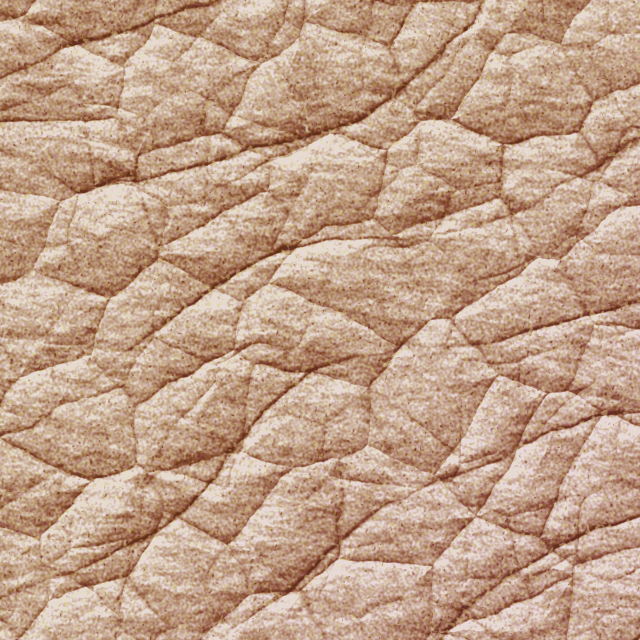
This texture is drawn by a three.js fragment shader. Its source:

```glsl
// Grained tan leather: domed cells split by long slanting creases, thin folds and pores.
#define SLANT 0.46                    // direction of the long creases, radians
#define LONG_LINES 4.8                // long creases across the canvas
#define CELL_SCALE vec2(5.9, 6.7)     // main cells along and across the slant
#define FOLD_SCALE 8.5                // thin crossing folds
#define RELIEF 0.76                   // strength of the shading
#define GRAIN 0.56                    // strength of the fine grain
#define LIGHT_DIR vec2(-0.35, 0.937)
#define CREASE_COLOR vec3(0.38, 0.18, 0.10)
#define BROWN vec3(0.54, 0.31, 0.20)
#define TAN vec3(0.72, 0.575, 0.455)
#define PALE vec3(0.88, 0.82, 0.765)

varying vec2 vUv;

vec2 hash2(vec2 p) {
  vec3 a = fract(p.xyx * vec3(0.1031, 0.1030, 0.0973));
  a += dot(a, a.yzx + 33.33);
  return fract((a.xx + a.yz) * a.zy);
}

float corner(vec2 i, vec2 f, vec2 o) {
  return dot(hash2(i + o) * 2.0 - 1.0, f - o);
}

// Gradient noise, about -0.7 to 0.7
float noise(vec2 p) {
  vec2 i = floor(p), f = p - i;
  vec2 u = f * f * f * (f * (f * 6.0 - 15.0) + 10.0);
  return mix(mix(corner(i, f, vec2(0.0)), corner(i, f, vec2(1.0, 0.0)), u.x),
             mix(corner(i, f, vec2(0.0, 1.0)), corner(i, f, vec2(1.0)), u.x), u.y);
}

vec2 seedPoint(vec2 cell) {
  return 0.08 + 0.84 * hash2(cell);
}

// Distance to the nearest Voronoi border, in cell units
float cellEdge(vec2 p) {
  vec2 i = floor(p), f = p - i, home = vec2(0.0), homeCell = vec2(0.0);
  float best = 9.0, edge = 9.0;
  for (int y = -1; y <= 1; y++)
  for (int x = -1; x <= 1; x++) {
    vec2 g = vec2(float(x), float(y));
    vec2 r = g + seedPoint(i + g) - f;
    if (dot(r, r) < best) { best = dot(r, r); home = r; homeCell = g; }
  }
  for (int y = -2; y <= 2; y++)
  for (int x = -2; x <= 2; x++) {
    vec2 g = homeCell + vec2(float(x), float(y));
    vec2 r = g + seedPoint(i + g) - f;
    vec2 across = r - home;
    if (dot(across, across) > 0.0001)
      edge = min(edge, dot(0.5 * (home + r), normalize(across)));
  }
  return edge;
}

vec2 slanted(vec2 p) {
  float c = cos(SLANT), s = sin(SLANT);
  return vec2(c * p.x + s * p.y, c * p.y - s * p.x);
}

float lineMask(float d, float width) {
  return exp(-d * d / (width * width));
}

// Surface height; also gives the darkness of the creases
float hide(vec2 p, out float crease) {
  vec2 w = p + 0.035 * vec2(noise(p * 4.0), noise(p * 4.0 + 17.3))
             + 0.010 * vec2(noise(p * 19.0 + 5.1), noise(p * 19.0 + 31.7))
             + 0.003 * vec2(noise(p * 70.0 + 2.9), noise(p * 70.0 + 47.1));
  vec2 q = slanted(w);

  float row = q.y * LONG_LINES + 0.9 * noise(p * 1.8 + 3.4);
  float longDist = abs(fract(row) - 0.5) / LONG_LINES;
  float cellDist = cellEdge(q * CELL_SCALE + 11.0) / 6.2;
  float foldDist = cellEdge(w * FOLD_SCALE + 40.0) / FOLD_SCALE;

  float longDepth = smoothstep(-0.5, 0.15, noise(p * 3.5 + 8.2));
  float cellDepth = clamp(0.55 + 1.1 * noise(p * 6.0 + 21.6), 0.1, 1.0);
  float foldDepth = clamp(0.6 + 1.5 * noise(p * 8.0 + 60.2), 0.0, 1.0);
  crease = 0.75 * longDepth * lineMask(longDist, 0.0036)
         + 0.44 * cellDepth * lineMask(cellDist, 0.0040)
         + 0.24 * foldDepth * lineMask(foldDist, 0.0042);

  float height = 0.013 * longDepth * (1.0 - exp(-longDist / 0.026))
               + 0.018 * (1.0 - exp(-cellDist / 0.036))
               + 0.008 * foldDepth * (1.0 - exp(-foldDist / 0.018));
  // Wrinkles stretched sideways, then finer crumple
  height += 0.0060 * noise(vec2(w.x * 22.0, w.y * 42.0 + w.x * 6.0));
  return height + 0.0016 * noise(vec2(w.x * 65.0, w.y * 115.0 + w.x * 20.0));
}

// Scattered round dots, one per grid cell at most
float dots(vec2 p, float radius, float chance) {
  vec2 i = floor(p), pick = hash2(i + 71.0);
  float d = length(p - i - 0.25 - 0.5 * hash2(i));
  float r = radius * (0.5 + 0.8 * pick.y);
  return step(pick.x, chance) * (1.0 - smoothstep(r * 0.3, r * 1.3, d));
}

void main() {
  vec2 p = vUv, q = slanted(p);
  float crease, unused, stepSize = 0.0025;
  float height = hide(p, crease);
  float slope = (height - hide(p + LIGHT_DIR * stepSize, unused)) / stepSize;

  // Tone: relief, speckled and streaky grain, creases and pores
  float speckle = noise(q * 205.0) + 0.4 * noise(q * 118.0 + 9.0);
  float streaks = noise(vec2(p.x * 48.0, p.y * 105.0 - p.x * 14.0) + 33.0);
  float grain = speckle + 0.55 * streaks;
  float pores = dots(q * 74.0 + 0.5 * noise(p * 90.0), 0.15, 0.35 + 0.9 * noise(p * 9.0));
  float patches = 0.22 * noise(p * 9.0 + 14.0);
  float tone = 0.675 + RELIEF * slope + GRAIN * grain + patches - crease - 0.42 * pores;

  vec3 color = mix(CREASE_COLOR, BROWN, smoothstep(-0.6, 0.05, tone));
  color = mix(color, TAN, clamp(tone * 2.0, 0.0, 1.0));
  color = mix(color, PALE, clamp(tone * 2.0 - 1.0, 0.0, 1.15));

  // Pink and yellow tints, golden flecks in the folds, rare pale flakes
  color += noise(q * 140.0 + 50.0) * vec3(0.02, -0.02, 0.12);
  color += vec3(0.005, -0.005, 0.025) * smoothstep(-0.2, 0.8, p.x - p.y);
  float fleck = smoothstep(0.18, 0.45, noise(q * 115.0 + 90.0) + 0.25 * crease);
  color = mix(color, vec3(0.84, 0.75, 0.51), 0.5 * fleck);
  float flake = dots(p * 7.0 + 0.3 * noise(p * 60.0), 0.055, 0.1);
  color = mix(color, vec3(0.83, 0.82, 0.75), 0.8 * flake);

  gl_FragColor = vec4(clamp(color, 0.0, 1.0), 1.0);
}
```
